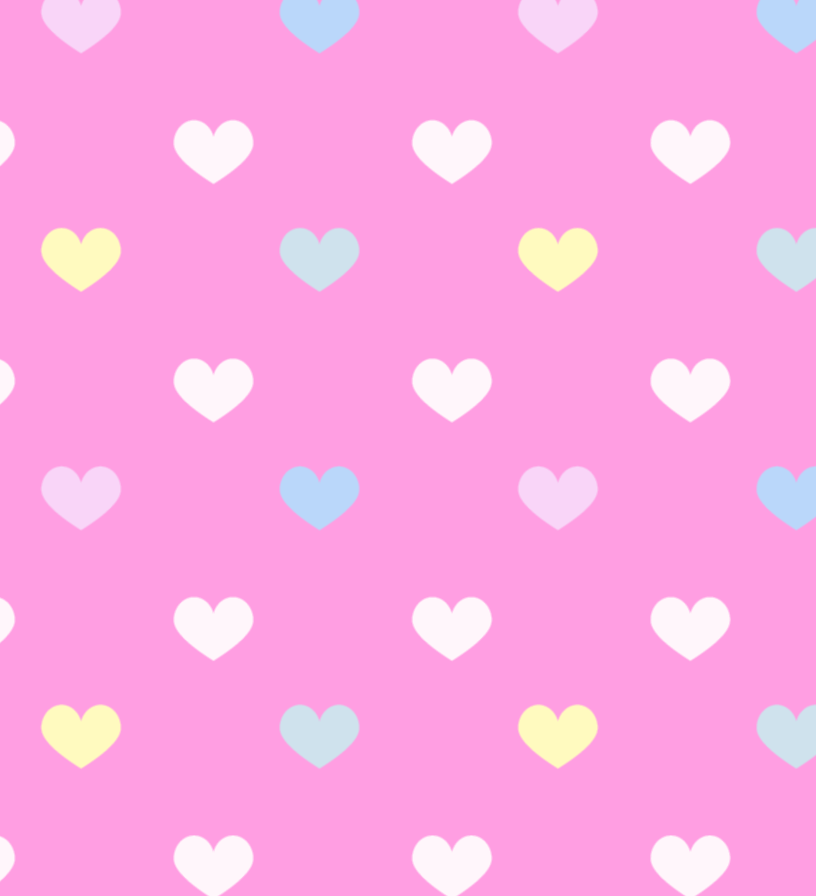
Write a Shadertoy shader that draws this pattern.

```glsl
const float PERIOD = 0.2661;                   // spacing of hearts, in canvas heights
const float HALF_WIDTH = 0.0443;               // half the width of one heart
const float EDGE_SOFTNESS = 0.0026;            // width of the blurred outline
const vec2 WHITE_ORIGIN = vec2(0.2383, 0.8398);
const vec2 PASTEL_ORIGIN = vec2(0.0905, 0.4534);

const vec3 BACKGROUND = vec3(1.00, 0.62, 0.886);
const vec3 WHITE = vec3(1.00, 0.965, 0.984);
const vec3 LILAC = vec3(0.975, 0.835, 0.973);
const vec3 BLUE = vec3(0.728, 0.845, 0.982);
const vec3 YELLOW = vec3(1.00, 0.98, 0.75);
const vec3 TEAL = vec3(0.81, 0.887, 0.93);

// Heart proportions, with the half width as unit
const float LOBE_OFFSET = 0.49;
const vec2 LOBE_RADII = vec2(0.513, 0.588);
const float FLANK_LINEAR = 0.784;
const float FLANK_SQUARE = 0.235;

const int SAMPLES = 5;

// 1 inside the heart, 0 outside; y = 0 is its widest level
float insideHeart(vec2 p) {
    p.x = abs(p.x);
    if (p.y >= 0.0) {
        vec2 lobe = (p - vec2(LOBE_OFFSET, 0.0)) / LOBE_RADII;
        return step(dot(lobe, lobe), 1.0);
    }
    // Parabolic flank: depth = linear * t + square * t^2
    float root = sqrt(FLANK_LINEAR * FLANK_LINEAR - 4.0 * FLANK_SQUARE * p.y);
    float t = (root - FLANK_LINEAR) / (2.0 * FLANK_SQUARE);
    return step(p.x, 1.0 - t * t);
}

// Share of a soft square footprint covered by the heart
float heartCoverage(vec2 p, float footprint) {
    float sum = 0.0;
    for (int j = 0; j < SAMPLES; j++) {
        for (int i = 0; i < SAMPLES; i++) {
            vec2 offset = (vec2(i, j) + 0.5) / float(SAMPLES) - 0.5;
            sum += insideHeart((p + offset * footprint) / HALF_WIDTH);
        }
    }
    return sum / float(SAMPLES * SAMPLES);
}

// Colours alternate along both the columns and the rows
vec3 pastelColor(vec2 cell) {
    vec2 parity = mod(cell, 2.0);
    return mix(mix(LILAC, BLUE, parity.x), mix(YELLOW, TEAL, parity.x), parity.y);
}

void mainImage(out vec4 fragColor, in vec2 fragCoord) {
    vec2 uv = fragCoord / iResolution.y;
    float footprint = max(EDGE_SOFTNESS, 1.0 / iResolution.y);

    // Two interleaved square lattices
    vec2 whiteGrid = (uv - WHITE_ORIGIN) / PERIOD;
    vec2 pastelGrid = (uv - PASTEL_ORIGIN) / PERIOD;
    vec2 whiteCell = floor(whiteGrid + 0.5);
    vec2 pastelCell = floor(pastelGrid + 0.5);

    float white = heartCoverage((whiteGrid - whiteCell) * PERIOD, footprint);
    float pastel = heartCoverage((pastelGrid - pastelCell) * PERIOD, footprint);

    vec3 color = mix(BACKGROUND, WHITE, white);
    color = mix(color, pastelColor(pastelCell), pastel);
    fragColor = vec4(color, 1.0);
}
```
